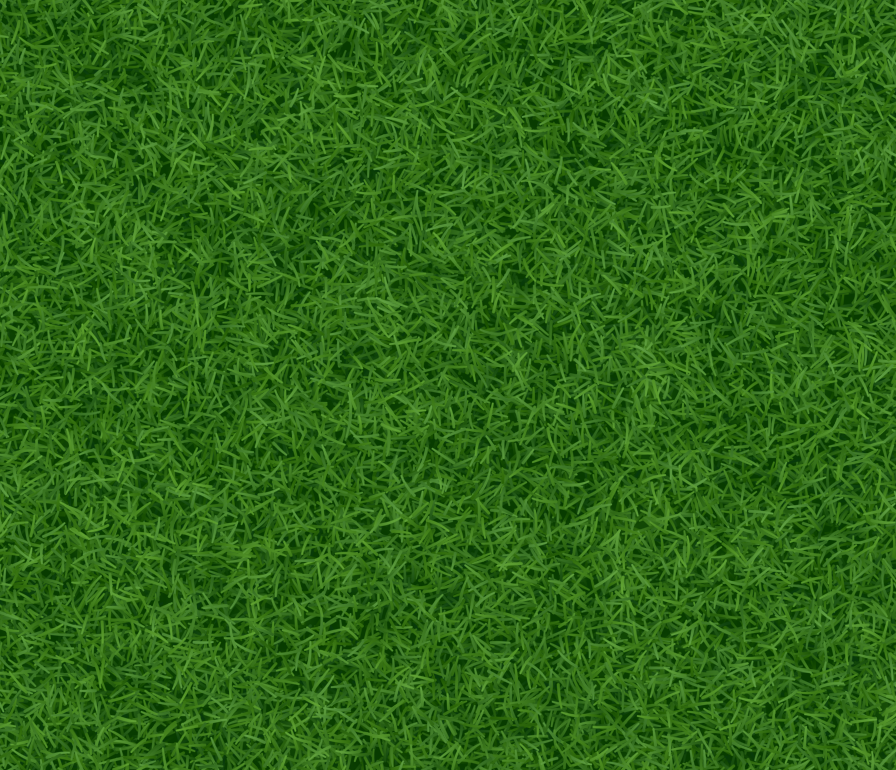
This texture is drawn by a WebGL 1 fragment shader. Its source:

```glsl
precision highp float;
// Dense lawn seen from above: short, thin, curved blades in all directions.
// Layers of jittered, rotated grids hold one blade per cell and are painted
// from the dark undergrowth up to the bright top; soft noise mottles the tone.
uniform vec2 u_resolution;

vec4 hash4(vec3 p) {
  vec4 q = fract(p.xyzx * vec4(0.1031, 0.1030, 0.0973, 0.1099));
  q += dot(q, q.wzxy + 33.33);
  return fract((q.xxyz + q.yzzw) * q.zywx);
}

vec2 gradientAt(vec2 cell) {
  float angle = 6.2832 * hash4(vec3(cell + 70.0, 91.0)).x;
  return vec2(cos(angle), sin(angle));
}

float gradientNoise(vec2 p) {
  vec2 i = floor(p), f = p - i;
  vec2 u = f * f * f * (f * (f * 6.0 - 15.0) + 10.0);
  float low = mix(dot(gradientAt(i), f),
                  dot(gradientAt(i + vec2(1, 0)), f - vec2(1, 0)), u.x);
  float high = mix(dot(gradientAt(i + vec2(0, 1)), f - vec2(0, 1)),
                   dot(gradientAt(i + vec2(1, 1)), f - vec2(1, 1)), u.x);
  return mix(low, high, u.y);
}

mat2 rotation(float angle) {
  float c = cos(angle), s = sin(angle);
  return mat2(c, s, -s, c);
}

// Green ramp: 0 is deep shade, 1 is a lit tip
vec3 grassColor(float tone) {
  vec3 shade = vec3(0.03, 0.23, 0.0);
  vec3 body = vec3(0.18, 0.405, 0.07);
  vec3 lit = vec3(0.32, 0.565, 0.18);
  return tone < 0.5 ? mix(shade, body, max(tone, 0.0) * 2.0)
                    : mix(body, lit, min(tone, 1.2) * 2.0 - 1.0);
}

// Distance to a bent, tapering blade (x) and position from root to tip (y)
vec2 blade(vec2 p, float halfLength, float bend) {
  float along = clamp(p.x, -halfLength, halfLength);
  float dist = length(p - vec2(along, bend * along * along));
  float tip = 0.5 + 0.5 * along / halfLength;
  return vec2(dist + 0.035 * tip * tip, tip);
}

void main() {
  vec2 uv = gl_FragCoord.xy / u_resolution.y;
  float cells = 48.0;
  float soft = max(0.05, 0.6 * cells / u_resolution.y);
  float mottle = 0.17 * gradientNoise(uv * 9.0) + 0.22 * gradientNoise(uv * 23.0 + 5.0);
  vec3 color = grassColor(0.02 + mottle);

  for (int layer = 0; layer < 9; layer++) {
    float level = float(layer);
    vec2 p = rotation(level * 1.3 + 0.4) * uv * cells + level * vec2(7.3, 3.7);
    vec2 base = floor(p);

    // Neighbouring cells are visited in a fixed order, so overlaps agree
    for (int x = -1; x <= 1; x++) {
      for (int y = -1; y <= 1; y++) {
        vec2 cell = base + vec2(float(x), float(y));
        vec4 place = hash4(vec3(cell + 200.0, level * 5.0 + 1.0));
        vec4 look = hash4(vec3(cell + 310.0, level * 7.0 + 43.0));

        vec2 local = rotation(6.2832 * place.z) * (p - cell - place.xy);
        vec2 b = blade(local, mix(0.45, 0.82, place.w), 0.36 * (look.x - 0.5));
        float cover = 1.0 - smoothstep(0.092 - soft, 0.092 + soft, b.x);

        float tone = 0.05 + 0.099 * level + 0.46 * (look.y - 0.5)
                   + 0.28 * (b.y - 0.5) + mottle;
        vec3 tint = grassColor(tone) + vec3(0.0, -0.01, 0.08) * (look.z - 0.45);
        color = mix(color, tint, cover);
      }
    }
  }
  gl_FragColor = vec4(color, 1.0);
}
```
